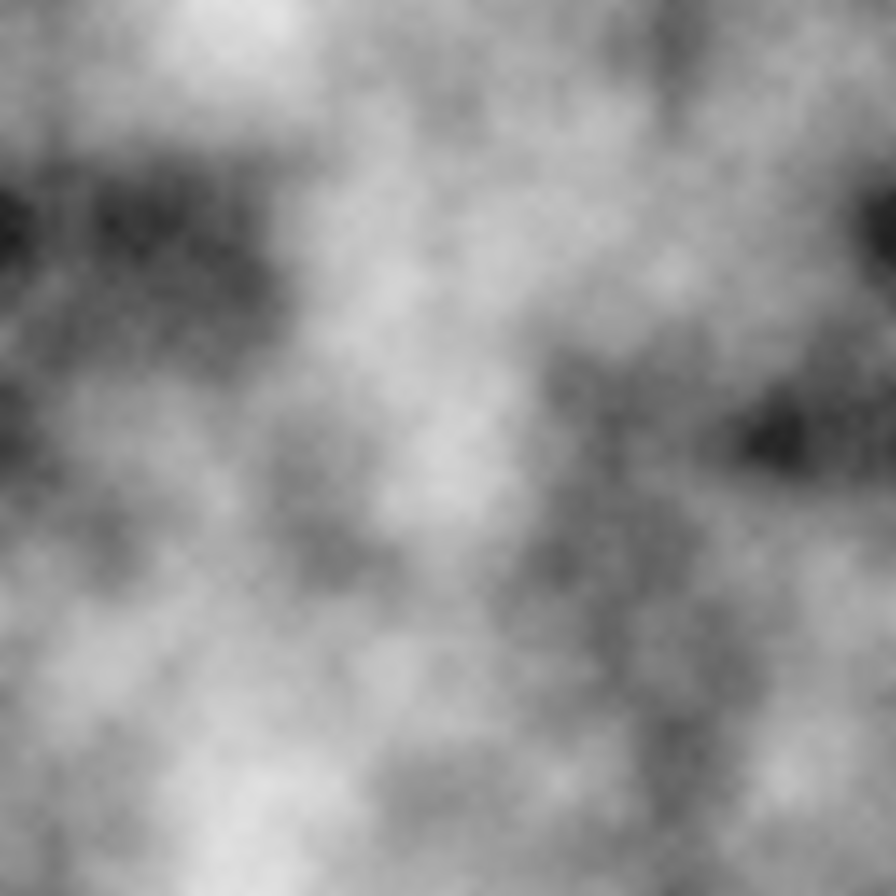
Write a three.js fragment shader that draws this texture.

```glsl
// Seamless soft grey clouds: wrapping value noise summed over five octaves.
varying vec2 vUv;

const float BASE_CELLS = 4.0;       // lattice cells across the tile, first octave
const float BASE_WEIGHT = 0.92;     // strength of the broadest masses
const int OCTAVES = 5;
const float GAIN = 0.5;
const float UNIFORM_DEV = 0.2887;   // standard deviation of a 0..1 hash
const float MID_GREY = 0.605;
const float CONTRAST = 0.168;
const float SHADOW_BIAS = 0.017;    // deepens darks, softens highlights

float hash(vec2 p, float seed) {
  return fract(sin(dot(p, vec2(127.1, 311.7)) + seed * 74.7) * 43758.5453);
}

// Smoothly interpolated lattice values that repeat after "cells" cells.
float valueNoise(vec2 uv, float cells, float seed) {
  vec2 p = uv * cells;
  vec2 cell = floor(p);
  vec2 f = p - cell;
  vec2 w = f * f * (3.0 - 2.0 * f);
  vec2 lo = mod(cell, cells);
  vec2 hi = mod(cell + 1.0, cells);
  float bottom = mix(hash(lo, seed), hash(vec2(hi.x, lo.y), seed), w.x);
  float top = mix(hash(vec2(lo.x, hi.y), seed), hash(hi, seed), w.x);
  return mix(bottom, top, w.y);
}

// Mean and deviation of the coarse lattice, so its few cells stay balanced.
vec2 latticeStats(float cells, float seed) {
  float sum = 0.0;
  float squares = 0.0;
  for (int y = 0; y < int(BASE_CELLS); y++) {
    for (int x = 0; x < int(BASE_CELLS); x++) {
      float h = hash(vec2(float(x), float(y)), seed);
      sum += h;
      squares += h * h;
    }
  }
  float count = cells * cells;
  float mean = sum / count;
  return vec2(mean, sqrt(max(squares / count - mean * mean, 0.01)));
}

// Zero-centred fractal sum; each octave doubles the cells.
float clouds(vec2 uv, float seed) {
  vec2 stats = latticeStats(BASE_CELLS, seed);
  float base = (valueNoise(uv, BASE_CELLS, seed) - stats.x) / stats.y;
  float total = BASE_WEIGHT * base;
  float cells = BASE_CELLS;
  float amplitude = 1.0;
  for (int i = 1; i < OCTAVES; i++) {
    cells *= 2.0;
    amplitude *= GAIN;
    float layer = valueNoise(uv, cells, seed + float(i));
    total += amplitude * (layer - 0.5) / UNIFORM_DEV;
  }
  return total;
}

float toneCurve(float density) {
  return MID_GREY + CONTRAST * density - SHADOW_BIAS * density * density;
}

void main() {
  // A quarter turn makes the broad masses alternate from side to side.
  vec2 turned = vec2(vUv.y, 1.0 - vUv.x);
  float grey = toneCurve(clouds(turned, 3.0));
  gl_FragColor = vec4(vec3(clamp(grey, 0.0, 1.0)), 1.0);
}
```
